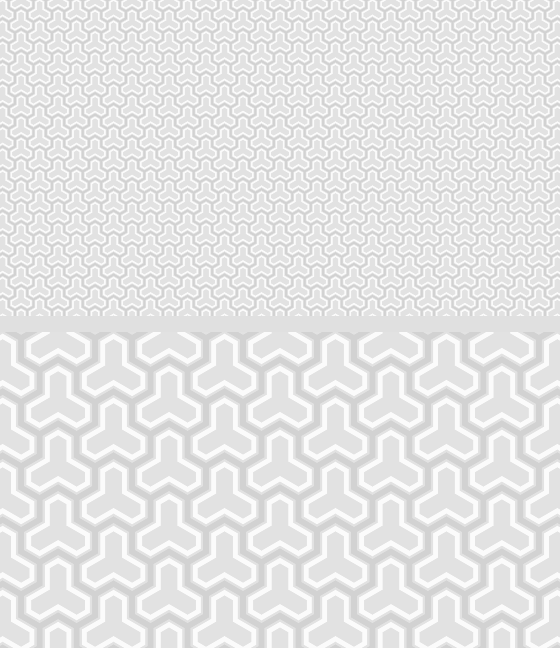
Top, the full canvas; bottom, a detail of the centre.
This pattern is drawn by a Shadertoy shader. Its source:

```glsl
// Interlocking three-armed tiles in pale grey, each with a white inner outline.
// Tiles sit on a triangular lattice; the depth inside the nearest tile's edge
// selects the colour band: dark seam, grey gap, white line, grey core.

const float ROWS = 14.8;          // vertical repeats per canvas height
const float SQRT3 = 1.7320508;
const vec2 LATTICE = vec2(3.0, 2.0 * SQRT3); // column and row steps, in arm half-widths
const vec2 PHASE = vec2(0.0, 0.37);          // centre tile offset, in lattice steps

const vec3 GREY  = vec3(0.887);
const vec3 WHITE = vec3(0.985);
const vec3 SEAM  = vec3(0.822);

// Band limits measured inward from the tile edge, in arm half-widths.
const float SEAM_END = 0.157;
const float LINE_START = 0.285;
const float LINE_END = 0.548;

// Depth inside one arm reaching from the tile centre along dir, with a
// two-sided point whose faces lie 2 half-widths from the centre.
float armDepth(vec2 p, vec2 dir) {
    float along = dot(p, dir);
    float across = abs(dot(p, vec2(dir.y, -dir.x)));
    float side = 1.0 - across;
    float point = 2.0 - 0.5 * (across + SQRT3 * along);
    float base = along + 1.0;
    return min(min(side, point), base);
}

// Union of the upright arm and the two lower arms.
float tileDepth(vec2 p) {
    p.x = abs(p.x);
    return max(armDepth(p, vec2(0.0, 1.0)),
               armDepth(p, vec2(0.5 * SQRT3, -0.5)));
}

// Greatest depth among nearby tiles; odd columns shift by half a row.
float patternDepth(vec2 p) {
    float nearColumn = round(p.x / LATTICE.x);
    float depth = -1.0;
    for (int i = -1; i <= 1; i++) {
        float column = nearColumn + float(i);
        float shift = 0.5 * mod(column, 2.0);
        float nearRow = round(p.y / LATTICE.y - shift);
        for (int j = -1; j <= 1; j++) {
            vec2 cell = vec2(column, nearRow + float(j) + shift);
            depth = max(depth, tileDepth(p - cell * LATTICE));
        }
    }
    return depth;
}

// Antialiased step centred on an edge.
float softStep(float edge, float value, float blur) {
    return smoothstep(edge - blur, edge + blur, value);
}

vec3 bandColour(float depth, float blur) {
    vec3 colour = mix(SEAM, GREY, softStep(SEAM_END, depth, blur));
    colour = mix(colour, WHITE, softStep(LINE_START, depth, blur));
    return mix(colour, GREY, softStep(LINE_END, depth, blur));
}

void mainImage(out vec4 fragColor, in vec2 fragCoord) {
    float unitsPerPixel = ROWS * LATTICE.y / iResolution.y;
    vec2 p = (fragCoord - 0.5 * iResolution.xy) * unitsPerPixel;
    float depth = patternDepth(p - PHASE * LATTICE);
    fragColor = vec4(bandColour(depth, 0.5 * unitsPerPixel), 1.0);
}
```
